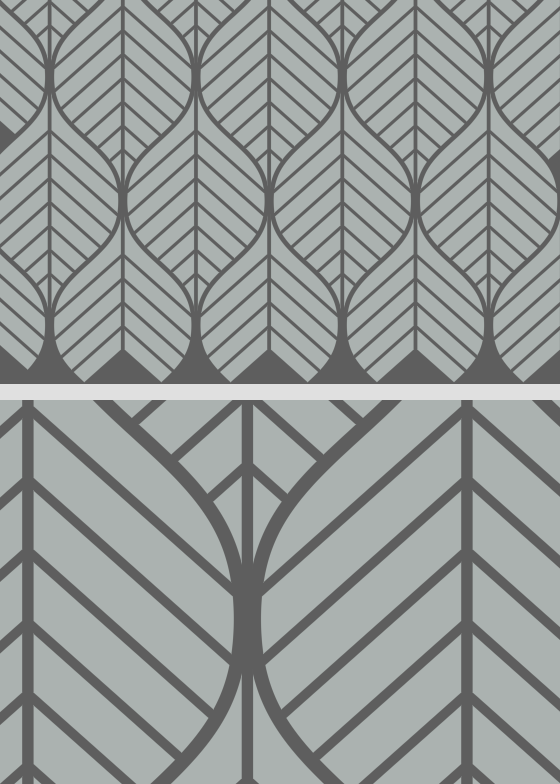
Top, the full canvas; bottom, a detail of the centre.
A WebGL 1 fragment shader for this pattern:

```glsl
precision highp float;
// Staggered rows of ogee leaves with chevron veins, grey-green on charcoal.
// One folded wave curve divides each band into the opening leaf and the
// closing leaf above it; veins are line distances in leaf coordinates.

uniform vec2 u_resolution;

const float PI = 3.14159265;
const float ROW_PITCH = 1.696;   // in units of half a leaf width

// Chevron number after which a leaf is left as bare ground.
float lastChevron(float row, float axis) {
  if (row > 1.5) return -99.0;                 // no leaves under the last row
  if (axis < 0.0) return row < 0.0 ? 4.0 : 3.0;
  if (row > 0.5) return 4.0;                   // trimmed bottom row
  if (axis > 6.0 && row < 0.0) return 6.0;
  return 99.0;
}

void main() {
  // Leaf axes fall on integer x; y runs downward.
  float unit = 7.653 / u_resolution.x;
  vec2 p = vec2(gl_FragCoord.x, u_resolution.y - gl_FragCoord.y) * unit;
  p -= vec2(0.678, 1.051);

  float band = floor(p.y / ROW_PITCH);
  float t = p.y / ROW_PITCH - band;

  // Outline: distance from the tip axis to the wave, flattened at the necks.
  float tipDist = abs(mod(p.x - band + 1.0, 2.0) - 1.0);
  float wave = 0.5 - 0.5 * cos(PI * t) + 0.03 * cos(3.0 * PI * t);
  float slope = PI / ROW_PITCH * (0.5 * sin(PI * t) - 0.09 * sin(3.0 * PI * t));
  float outline = abs(tipDist - wave) / sqrt(1.0 + slope * slope) - 0.032;

  // Local coordinates of the leaf that owns this point.
  float row = tipDist < wave ? band : band - 1.0;
  float axis = 2.0 * floor((p.x - row + 1.0) / 2.0) + row;
  float side = abs(p.x - axis);
  float down = p.y - row * ROW_PITCH;

  // Midrib and seven slanted pairs of side veins.
  float midrib = side - 0.026;
  float chevron = (down - 0.733 - 0.89 * side) / 0.326;
  float nearest = clamp(floor(chevron + 0.5), 0.0, 6.0);
  float toDistance = 0.326 / sqrt(1.0 + 0.89 * 0.89);
  float sideVein = abs(chevron - nearest) * toDistance - 0.022;

  // Bare ground below the last chevron.
  float bare = (lastChevron(row, axis) - chevron) * toDistance;

  float ink = min(min(outline, midrib), min(sideVein, bare));
  float leaf = smoothstep(-0.7 * unit, 0.7 * unit, ink);
  vec3 color = mix(vec3(0.37), vec3(0.67, 0.70, 0.69), leaf);
  gl_FragColor = vec4(color, 1.0);
}
```
